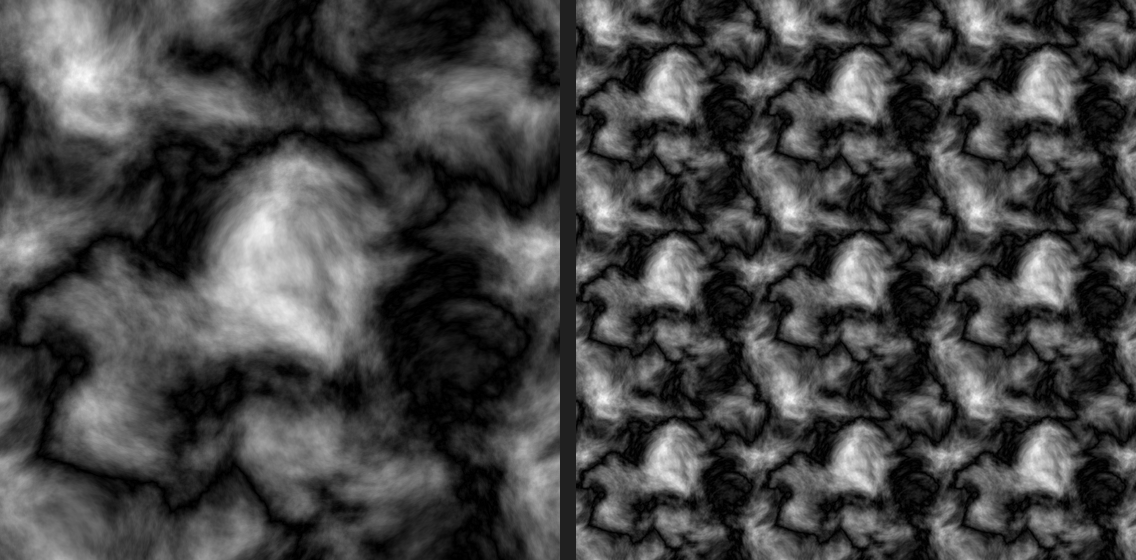
Left, the tile; right, the same tile 3 across and 3 down.
Write a three.js fragment shader that draws this texture.

```glsl
varying vec2 vUv;

#define BASE_CELLS 2.0
#define OCTAVES 8
#define GAIN 0.56
#define FOLD_AMOUNT 0.85
#define FOLD_MEAN 0.17
#define CONTRAST 1.16
#define WARP_CELLS 4.0
#define WARP_AMOUNT 0.09
#define CREASE_SOFTNESS 0.01
#define TAU 6.2831853

float hash(vec2 cell, float seed) {
  vec3 p = fract(vec3(cell.xyx + seed * 17.3) * 0.1031);
  p += dot(p, p.yzx + 33.33);
  return fract((p.x + p.y) * p.z);
}

// Unit gradient of a lattice corner, wrapped to the period
float cornerSlope(vec2 cell, vec2 offset, float period, float seed) {
  float angle = TAU * hash(mod(cell, period), seed);
  return dot(vec2(cos(angle), sin(angle)), offset);
}

// Signed gradient noise that repeats after a whole number of cells
float tileNoise(vec2 p, float period, float seed) {
  vec2 cell = floor(p);
  vec2 f = p - cell;
  vec2 blend = f * f * f * (f * (f * 6.0 - 15.0) + 10.0);
  vec2 right = vec2(1.0, 0.0);
  vec2 up = vec2(0.0, 1.0);
  float bottom = mix(cornerSlope(cell, f, period, seed),
                     cornerSlope(cell + right, f - right, period, seed), blend.x);
  float top = mix(cornerSlope(cell + up, f - up, period, seed),
                  cornerSlope(cell + 1.0, f - 1.0, period, seed), blend.x);
  return mix(bottom, top, blend.y);
}

// Gentle wrapped displacement that pinches and stretches the veins
vec2 warp(vec2 uv) {
  vec2 p = uv * WARP_CELLS;
  return uv + WARP_AMOUNT * vec2(tileNoise(p, WARP_CELLS, 41.0),
                                 tileNoise(p, WARP_CELLS, 43.0));
}

// Signed cloud: smooth octaves plus folded ones that leave fine veins
float cloud(vec2 uv) {
  float sum = 0.0;
  float amplitude = 1.0;
  float cells = BASE_CELLS;
  for (int i = 0; i < OCTAVES; i++) {
    float seed = float(i) + 1.0;
    vec2 shift = vec2(0.37, 0.71) * seed;
    float smoothPart = tileNoise(uv * cells + shift, cells, seed);
    float fold = abs(tileNoise(uv * cells + shift.yx, cells, seed + 20.0));
    sum += amplitude * (smoothPart + FOLD_AMOUNT * (FOLD_MEAN - fold));
    amplitude *= GAIN;
    cells *= 2.0;
  }
  return sum;
}

void main() {
  // Folding the whole cloud at zero draws the black creases
  float height = CONTRAST * cloud(warp(vUv));
  float gray = sqrt(height * height + CREASE_SOFTNESS * CREASE_SOFTNESS) - CREASE_SOFTNESS;
  gl_FragColor = vec4(vec3(clamp(gray, 0.0, 1.0)), 1.0);
}
```
